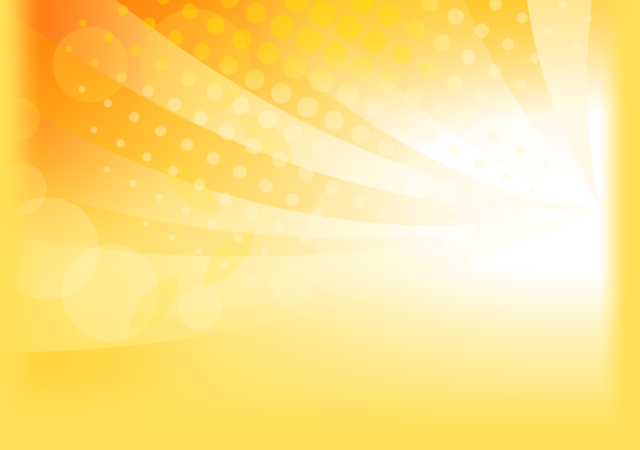
Give the GLSL for this background, as a WebGL 1 fragment shader.

```glsl
precision highp float;
uniform vec2 u_resolution;

#define ASPECT 1.422
#define FOCUS vec2(1.333, 0.537)
#define GLOW_CENTER vec2(1.27, 0.57)
#define DOT_PITCH 0.0661
#define DOT_ALPHA 0.42
#define BOKEH_ALPHA 0.2
#define LEAF_ALPHA 0.16
#define YELLOW vec3(1.0, 0.875, 0.34)
#define AMBER vec3(1.0, 0.75, 0.02)
#define ORANGE vec3(1.0, 0.43, 0.0)
#define CREAM vec3(1.0, 0.97, 0.82)

float softness;

float inside(float dist) {
  return 1.0 - smoothstep(-softness, softness, dist);
}

// Side of a parabola that leaves the focus with a slope and a bend
float sideOf(vec2 d, float slope, float bend) {
  float run = max(d.x, 0.0);
  return inside(run * (slope + bend * run) - d.y);
}

float leafDistance(vec2 q, float angle) {
  float c = cos(angle), s = sin(angle);
  q = abs(vec2(c * q.x + s * q.y, c * q.y - s * q.x));
  return length(q + vec2(0.0, 0.09)) - 0.122;
}

// Warm ground, curved beams and the white glow
vec3 beams(vec2 p) {
  vec2 d = vec2(FOCUS.x - p.x, p.y - FOCUS.y);
  float upper = sideOf(d, 0.075, 0.33);
  float crest = sideOf(d, 0.10, 0.53);
  float fan = sideOf(d, 0.30, 0.65);
  float middle = sideOf(d, -0.06, 0.30);
  float lower = sideOf(d, -0.22, 0.31);
  float thin = sideOf(d, -0.24, 0.216);
  float level = sideOf(d, -0.27, 0.17);
  float rising = sideOf(d, -0.42, 0.18);
  float last = sideOf(d, -0.48, 0.18);
  float steepA = sideOf(d.yx, 0.90, -0.54);
  float steepB = sideOf(d.yx, 0.55, -0.43);
  float steepC = sideOf(d.yx, 0.20, -0.35);

  float cornerHeat = 1.0 - smoothstep(0.0, 0.55, length(p - vec2(0.05, 0.95)));
  float upperHeat = 1.0 - smoothstep(0.0, 0.50, length(p - vec2(0.28, 1.0)));
  vec3 color = mix(YELLOW, AMBER, smoothstep(0.38, 0.70, p.y));
  color = mix(color, ORANGE, mix(cornerHeat, upperHeat, upper));

  vec2 q = p - GLOW_CENTER;
  float glow = min(1.25 * exp(-1.6 * q.x * q.x - 7.5 * q.y * q.y), 1.0);
  color = mix(color, vec3(1.0), glow);

  // Dark strips fade out towards the focus
  float away = smoothstep(0.05, 0.75, length(d));
  float dark = 0.22 * (middle - upper - lower + upper) * 1.0;
  dark = 0.28 * (lower - middle) + 0.26 * (upper - crest);
  dark += 0.14 * fan * steepA + 0.55 * (steepB - steepA);
  dark += 0.10 * (level - thin);
  dark += 0.40 * (1.0 - last) * (1.0 - smoothstep(0.05, 0.55, p.x))
    * smoothstep(0.05, 0.20, p.y);
  color = mix(color, AMBER, clamp(dark * away, 0.0, 1.0));

  // Light strips grow away from the left side
  float light = 0.36 * (middle - upper) + 0.18 * (thin - lower);
  light += 0.24 * (rising - level) + 0.10 * (last - rising);
  light += 0.5 * (steepC - steepB);
  return mix(color, CREAM, clamp(light * smoothstep(-0.05, 0.5, p.x), 0.0, 1.0));
}

// Tilted grid of dots, largest near the top centre
vec3 addDots(vec3 color, vec2 p) {
  vec2 origin = vec2(0.2426, 0.9185);
  vec2 along = vec2(0.886, -0.464);
  vec2 across = vec2(0.464, 0.886);
  vec2 q = p - origin;
  vec2 cell = floor(vec2(dot(q, along), dot(q, across)) / DOT_PITCH + 0.5);
  vec2 center = origin + DOT_PITCH * (cell.x * along + cell.y * across);
  float radius = 0.0296 - 0.04 * length(center - vec2(0.722, 0.926));
  float pale = max(1.0 - smoothstep(0.75, 0.92, p.y), smoothstep(0.85, 1.05, p.x));
  vec3 tint = mix(vec3(1.0, 0.88, 0.0), CREAM, pale);
  float mask = inside(length(p - center) - radius) * step(0.006, radius);
  return mix(color, tint, DOT_ALPHA * mask);
}

// Translucent discs along a loose oval
vec3 addBokeh(vec3 color, vec2 p) {
  for (int n = 0; n < 9; n++) {
    float i = float(n);
    float angle = 1.43 + 0.575 * i - 0.12 * sin(0.52 * (i - 3.0));
    float reach = 1.0 + 0.24 * exp(-(i - 1.5) * (i - 1.5));
    vec2 center = vec2(0.426, 0.583) + reach * vec2(0.37, 0.268) * vec2(cos(angle), sin(angle));
    float radius = max(0.048, 0.077 + 0.045 * cos(1.42 * i));
    float dist = length(p - center) - radius;
    float rim = 0.8 + 0.4 * smoothstep(-radius, 0.0, dist);
    vec3 tint = mix(CREAM, vec3(1.0, 0.88, 0.25), smoothstep(0.5, 0.75, center.y));
    color = mix(color, tint, BOKEH_ALPHA * rim * inside(dist));
  }
  return color;
}

vec3 addLeaves(vec3 color, vec2 p) {
  for (int n = 0; n < 4; n++) {
    float i = float(n);
    vec2 center = vec2(0.343 + 0.083 * i, 0.324 + 0.122 * i + 0.16 * sin(2.0944 * i));
    float angle = 0.05 + 0.8 * cos(3.14159 * i);
    color = mix(color, vec3(1.0, 0.88, 0.05), LEAF_ALPHA * inside(leafDistance(p - center, angle)));
  }
  return color;
}

void main() {
  vec2 p = gl_FragCoord.xy / u_resolution * vec2(ASPECT, 1.0);
  softness = 1.0 / u_resolution.y;
  vec3 color = addDots(addLeaves(addBokeh(beams(p), p), p), p);

  // Yellow frame at the sides and the foot
  float frame = max(1.0 - smoothstep(0.0, 0.10, p.x), smoothstep(1.325, 1.40, p.x));
  frame = max(frame, 1.0 - smoothstep(0.0, 0.16, p.y));
  gl_FragColor = vec4(mix(color, YELLOW, frame), 1.0);
}
```
